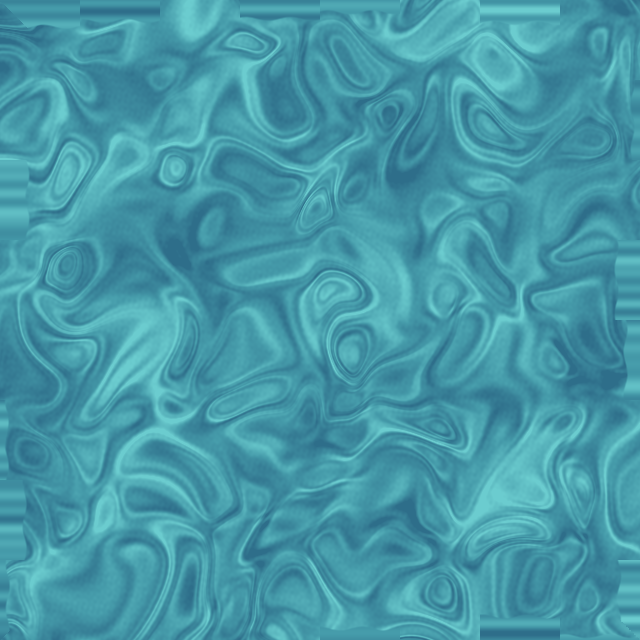
A three.js fragment shader for this texture:

```glsl
// Teal marbled water: irregular sine fields bend the plane, then bands that
// follow the level lines of a height field make nested rings and thin strands.
// A few blocks on the border are smeared into horizontal streaks.

varying vec2 vUv;

const vec3 DEEP   = vec3(0.18, 0.43, 0.54);
const vec3 MIDDLE = vec3(0.272, 0.608, 0.666);
const vec3 BRIGHT = vec3(0.42, 0.80, 0.81);

const float CELL_FREQ   = 42.0;   // radians per canvas of the ring shapes
const float BROAD_FREQ  = 24.0;   // slow light and dark regions
const float WARP_FREQ   = 27.0;
const float WARP_AMOUNT = 0.018;
const float FINE_FREQ   = 130.0;  // soft mottling inside the shapes
const float GRAIN_FREQ  = 720.0;
const float GRAIN       = 0.07;
const float CONTRAST    = 0.25;
const float BALANCE     = 0.46;   // mean position in the colour ramp
const float BLOCKS      = 8.0;    // streaked blocks per side
const float BLOCK_DEPTH = 0.075;
const float STREAK_FREQ = 260.0;

const int WAVES = 11;
const float GOLDEN_ANGLE = 2.39996;

float hash(float n) {
  return fract(sin(n * 12.9898 + 4.13) * 43758.5453);
}

// Irregular field of roughly unit variance, from waves in many directions.
float waveField(vec2 p, float freq, float seed) {
  float sum = 0.0;
  for (int i = 0; i < WAVES; i++) {
    float n = float(i) + seed * 17.0;
    float angle = n * GOLDEN_ANGLE;
    float k = freq * mix(0.55, 1.4, hash(n));
    sum += sin(k * dot(p, vec2(cos(angle), sin(angle))) + 6.2832 * hash(n + 0.37));
  }
  return sum * sqrt(2.0 / float(WAVES));
}

vec2 warp(vec2 p, float freq, float amount, float seed) {
  return p + amount * vec2(waveField(p, freq, seed), waveField(p, freq, seed + 1.0));
}

// Bands along the level lines of a warped height field.
float marbleTone(vec2 uv) {
  vec2 p = warp(uv, WARP_FREQ, WARP_AMOUNT, 1.0);
  p = warp(p, WARP_FREQ * 2.0, WARP_AMOUNT * 0.35, 3.0);

  float height = waveField(p, CELL_FREQ, 5.0);
  float drift = waveField(p, BROAD_FREQ, 6.0);
  float broad = waveField(p, BROAD_FREQ, 7.0);
  float fine = waveField(p, FINE_FREQ, 8.0);

  float bands = 0.70 * sin(2.3 * height + 1.5 * drift)
              + 0.48 * sin(5.3 * height - 2.0 * drift + 1.0)
              + 0.30 * sin(10.5 * height + 2.6 * drift);
  float crest = pow(0.5 + 0.5 * sin(4.1 * height + 1.8 * drift), 10.0) - 0.18;
  float strength = 0.92 + 0.35 * sin(2.0 * broad + drift);
  return 0.5 * broad + strength * (bands + 0.85 * crest) + 0.17 * fine;
}

// x: coverage of the border block, y: its number.
vec2 borderBlock(vec2 uv) {
  vec2 edge = min(uv, 1.0 - uv);
  bool upright = edge.x < edge.y;
  float along = upright ? uv.y : uv.x;
  float across = upright ? uv.x : uv.y;
  float side = (upright ? 2.0 : 0.0) + step(0.5, across);
  float id = floor(along * BLOCKS) + BLOCKS * side;
  float depth = BLOCK_DEPTH * (hash(id + 51.0) - 0.42);
  float wobble = 0.003 * sin(along * 90.0 + id);
  float inside = min(edge.x, edge.y) + wobble * step(0.0, depth);
  float cover = (1.0 - smoothstep(depth - 0.002, depth + 0.002, inside)) * step(0.004, depth);
  return vec2(cover, id);
}

vec3 waterColour(float t) {
  t = clamp(t, 0.0, 1.0);
  return t < 0.5 ? mix(DEEP, MIDDLE, t * 2.0) : mix(MIDDLE, BRIGHT, t * 2.0 - 1.0);
}

void main() {
  float tone = marbleTone(vUv);

  // Streaked border blocks
  vec2 block = borderBlock(vUv);
  float streak = 0.6 * waveField(vec2(block.y, vUv.y), STREAK_FREQ, 9.0)
               + 1.6 * (hash(block.y + 7.0) - 0.5);
  tone = mix(tone, streak, block.x);

  // Fine grain and colour
  tone += GRAIN * waveField(vUv, GRAIN_FREQ, 10.0) * (1.0 - block.x);
  gl_FragColor = vec4(waterColour(BALANCE + CONTRAST * tone), 1.0);
}
```
